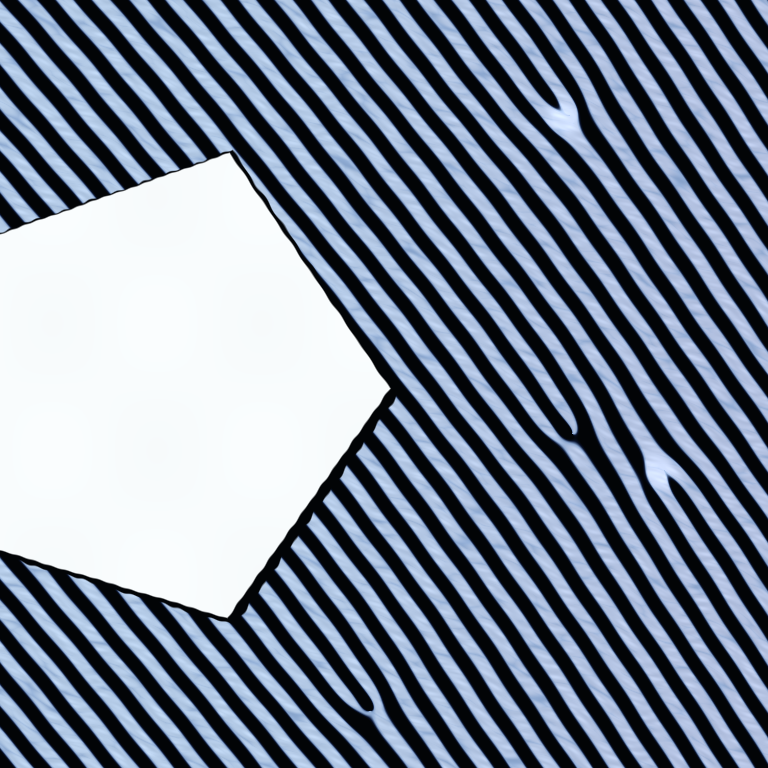
A Shadertoy shader for this pattern:

```glsl
// A white pentagon with a black rim over slanted, forking blue and black stripes.

const float TAU = 6.2831853;

const vec3 INK = vec3(0.008, 0.014, 0.025);
const vec3 NAVY = vec3(0.04, 0.09, 0.22);
const vec3 STEEL = vec3(0.51, 0.63, 0.80);
const vec3 ICE = vec3(0.70, 0.79, 0.90);
const vec3 LILAC = vec3(0.70, 0.74, 0.87);
const vec3 PAPER = vec3(0.975, 0.988, 0.992);

const vec2 STRIPE_FREQ = vec2(20.2, 17.6);  // stripes per canvas, across and down
const float FAN = 1.2;                      // stripes crowd toward the right
const float TWIST = 1.6;                    // stripes steepen toward the right
const float STRIPE_SHIFT = 0.06;
const float STRIPE_BIAS = -0.03;            // below zero widens the black
const float SOFTNESS = 0.0013;
const float FORK_RADIUS = 0.021;

// Stripe forks: position, winding, and added light or dark
const vec4 FORKS[4] = vec4[4](
    vec4(0.742, 0.850, -1.0, 1.5),
    vec4(0.745, 0.435, -1.0, -0.8),
    vec4(0.865, 0.388, 1.0, 1.5),
    vec4(0.482, 0.075, -1.0, -0.8));

// Pentagon corners, clockwise from the top, and the rim width of each side
const vec2 CORNERS[5] = vec2[5](
    vec2(0.299, 0.801), vec2(0.508, 0.494), vec2(0.296, 0.195),
    vec2(-0.10, 0.313), vec2(-0.10, 0.660));
const float RIMS[5] = float[5](0.005, 0.013, 0.006, 0.0, 0.002);

vec2 hash2(vec2 p) {
    vec3 q = fract(p.xyx * vec3(0.1031, 0.1030, 0.0973));
    q += dot(q, q.yzx + 33.33);
    return fract((q.xx + q.yz) * q.zy);
}

// Distance to the nearest scattered cell point
float cellular(vec2 p) {
    vec2 cell = floor(p);
    float nearest = 2.0;
    for (int j = -1; j <= 1; j++) {
        for (int i = -1; i <= 1; i++) {
            vec2 c = cell + vec2(i, j);
            nearest = min(nearest, length(c + hash2(c) - p));
        }
    }
    return nearest;
}

// Inside is negative: x for the white face, y for the face with its rim
vec2 pentagon(vec2 p) {
    vec2 d = vec2(-1.0);
    for (int i = 0; i < 5; i++) {
        vec2 side = normalize(CORNERS[(i + 1) % 5] - CORNERS[i]);
        float outward = dot(p - CORNERS[i], vec2(-side.y, side.x));
        d = max(d, vec2(outward, outward - RIMS[i]));
    }
    return d;
}

// Positive on blue stripes, negative on black ones; y returns the fork glow
vec2 stripes(vec2 p) {
    float down = 1.0 - p.y;
    float phase = STRIPE_FREQ.x * p.x - STRIPE_FREQ.y * down
                + FAN * p.x * p.x + TWIST * p.x * down + STRIPE_SHIFT;
    phase += 0.018 * sin(p.y * 31.0 + p.x * 9.0) + 0.012 * sin(p.x * 57.0 - p.y * 43.0);
    float fill = 0.0;
    float glow = 0.0;
    for (int i = 0; i < 4; i++) {
        vec2 r = p - FORKS[i].xy;
        phase += FORKS[i].z * atan(r.y, r.x) / TAU;
        vec2 s = r + vec2(0.008, 0.004);
        float spot = FORKS[i].w * exp(-dot(s, s) / (FORK_RADIUS * FORK_RADIUS));
        fill += spot;
        glow += max(spot, 0.0);
    }
    return vec2(cos(TAU * phase) + STRIPE_BIAS + fill, glow);
}

// Blue stripe surface with short, shallow brush streaks
vec3 brushed(vec2 p, float wave, float glow) {
    vec2 q = vec2(p.x * 0.93 - p.y * 0.37, p.x * 0.37 + p.y * 0.93);
    q.y += 0.004 * sin(q.x * 45.0);
    float streak = cellular(q * vec2(24.0, 105.0));
    float fine = sin(q.y * 480.0 + 4.0 * sin(q.x * 37.0)) * sin(q.x * 71.0 + q.y * 19.0);
    vec3 colour = mix(ICE, LILAC, smoothstep(0.25, 1.0, p.x) * 0.7);
    colour = mix(colour, STEEL, 0.75 * smoothstep(0.5, 1.0, streak));
    colour = mix(STEEL, colour, smoothstep(0.0, 0.55, wave));
    colour += 0.025 * fine + 0.05 * (1.0 - smoothstep(0.0, 0.4, streak));
    return colour + 0.12 * min(glow, 1.0);
}

void mainImage(out vec4 fragColor, in vec2 fragCoord) {
    vec2 p = fragCoord / iResolution.xy;
    float blur = max(SOFTNESS, 0.8 / iResolution.y);
    float waveBlur = blur * TAU * 27.0;

    // Black ground, navy fringe, blue stripes
    vec2 band = stripes(p);
    vec3 colour = mix(INK, NAVY, smoothstep(-2.2 * waveBlur, 0.0, band.x));
    colour = mix(colour, brushed(p, band.x, band.y),
                 smoothstep(-waveBlur, waveBlur, band.x));

    // Pentagon: a slightly rough rim, then the white face
    float rough = 0.0008 * (sin(p.y * 210.0) + sin(p.x * 330.0 + p.y * 90.0));
    vec2 d = pentagon(p) + rough * vec2(0.5, 1.0);
    colour = mix(INK, colour, smoothstep(-blur, blur, d.y));
    vec3 face = PAPER + 0.006 * sin(p.x * 23.0) * sin(p.y * 19.0);
    colour = mix(face, colour, smoothstep(-blur, blur, d.x));

    fragColor = vec4(clamp(colour, 0.0, 1.0), 1.0);
}
```
